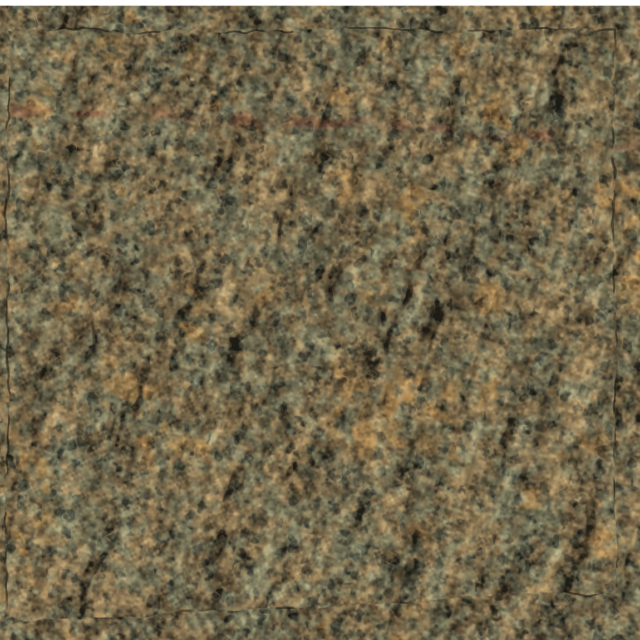
Give the GLSL for this texture, as a Shadertoy shader.

```glsl
const vec3 STONE_TINT = vec3(1.0, 0.94, 0.765);
const vec3 COOL_TINT = vec3(0.94, 0.98, 0.93);
const vec3 WARM_TINT = vec3(1.06, 0.96, 0.83);
const vec3 OCHRE = vec3(0.66, 0.50, 0.29);
const vec3 RUST = vec3(0.43, 0.27, 0.20);
const vec3 PAPER = vec3(1.0);

float hash(vec2 p) {
    return fract(sin(dot(p, vec2(127.1, 311.7))) * 43758.55);
}

float noise(vec2 p) {
    vec2 cell = floor(p), f = fract(p);
    f = f * f * (3.0 - 2.0 * f);
    float low = mix(hash(cell), hash(cell + vec2(1, 0)), f.x);
    float high = mix(hash(cell + vec2(0, 1)), hash(cell + vec2(1, 1)), f.x);
    return mix(low, high, f.y);
}

vec2 rotate(vec2 p, float angle) {
    float c = cos(angle), s = sin(angle);
    return vec2(c * p.x - s * p.y, s * p.x + c * p.y);
}

// Steep, leaning ridges of the split rock face
float relief(vec2 p) {
    vec2 q = vec2(p.x - 0.25 * p.y, 0.5 * p.y);
    q += 0.022 * vec2(noise(p * 24.0), noise(p * 24.0 + 40.0));
    float height = 0.0, amplitude = 1.0, frequency = 20.0;
    for (int i = 0; i < 4; i++) {
        height += amplitude * noise(q * frequency + 17.0 * float(i));
        q = rotate(q, 0.22);
        amplitude *= 0.46;
        frequency *= 2.0;
    }
    return height;
}

// Fine crystals, centred on zero
float grain(vec2 p) {
    float coarse = noise(rotate(p, 0.6) * 62.0) - 0.5;
    float medium = noise(rotate(p, 1.1) * 118.0 + 9.0) - 0.5;
    float fine = noise(rotate(p, 0.3) * 215.0 + 23.0) - 0.5;
    return 0.17 * coarse + 0.24 * medium + 0.18 * fine;
}

// Scattered dark mineral spots: one possible spot per cell
float darkSpots(vec2 p, float frequency, float share) {
    p = p * frequency + 0.7 * vec2(noise(p * 130.0), noise(p * 130.0 + 31.0));
    vec2 cell = floor(p);
    float cover = 0.0;
    for (int y = -1; y <= 1; y++) {
        for (int x = -1; x <= 1; x++) {
            vec2 id = cell + vec2(x, y);
            vec2 center = id + vec2(hash(id + 3.1), hash(id + 7.7));
            float radius = mix(0.25, 0.5, hash(id + 11.3));
            float spot = 1.0 - smoothstep(radius - 0.18, radius + 0.12, length((p - center) * vec2(1.1, 0.85)));
            cover = max(cover, spot * step(hash(id + 19.9), share));
        }
    }
    return cover;
}

vec3 stone(vec2 p) {
    // Side light from the upper left, with shadowed crevices
    vec2 toward = vec2(0.0036, -0.0026);
    float slope = relief(p + toward) - relief(p - toward);
    float crevice = smoothstep(0.13, 0.32, -slope);
    float spots = darkSpots(p, 58.0, 0.36);
    float broad = noise(p * 9.0 + 5.0) - 0.5;

    float light = 0.458 + grain(p) + 0.05 * broad;
    light += 0.42 * clamp(slope, -0.25, 0.25);
    light -= 0.13 * spots + 0.13 * crevice;
    light = clamp(light, 0.12, 0.78);

    // Warm and cool feldspar, bluish dark minerals
    float warmth = 0.65 * noise(rotate(p, 0.8) * 72.0 + 60.0) + 0.35 * noise(p * 20.0 + 80.0);
    vec3 color = light * STONE_TINT * mix(COOL_TINT, WARM_TINT, smoothstep(0.2, 0.75, warmth));
    color *= mix(vec3(1.0), vec3(0.95, 1.0, 1.06), spots);

    // Small ochre stains
    float stain = smoothstep(0.66, 0.88, noise(p * vec2(17.0, 13.0) + 51.0));
    stain *= smoothstep(0.4, 0.75, noise(rotate(p, 0.5) * 58.0 + 70.0));
    return mix(color, OCHRE * (0.35 + 1.4 * light), 0.6 * stain * (1.0 - crevice));
}

// Signed distance to the wavy inner patch, negative inside
float patchEdge(vec2 uv) {
    float wave = 0.009 * (noise(uv * 14.0) - 0.5) + 0.005 * (noise(uv * 60.0) - 0.5);
    float sides = max(0.012 - uv.x, uv.x - 0.96);
    float ends = max(0.028 + 0.05 * uv.x - uv.y, uv.y - 0.953);
    return max(sides, ends) + wave;
}

void mainImage(out vec4 fragColor, in vec2 fragCoord) {
    vec2 uv = fragCoord / iResolution.xy;
    float pixel = 1.0 / iResolution.y;

    // Inner patch and the shifted stone around it
    float edge = patchEdge(uv);
    vec3 color = mix(stone(uv), stone(uv + vec2(2.37, 1.61)), smoothstep(-pixel, pixel, edge));
    float seam = 1.0 - smoothstep(0.0006, 0.0026, abs(edge));
    color *= 1.0 - 0.4 * seam * smoothstep(0.45, 0.65, noise(uv * 38.0 + 90.0));

    // Faint, broken rust band
    float bandOffset = uv.y - 0.825 + 0.055 * uv.x * uv.x + 0.012 * (noise(uv * 20.0) - 0.5);
    float band = 1.0 - smoothstep(0.003, 0.013, abs(bandOffset));
    band *= smoothstep(0.3, 0.75, noise(uv * vec2(32.0, 60.0) + 12.0));
    color = mix(color, RUST * (0.4 + 1.4 * color.r), 0.55 * band);

    // Pale strip above the stone
    color = mix(color, PAPER, smoothstep(-pixel, pixel, uv.y - 0.991));
    fragColor = vec4(color, 1.0);
}
```
